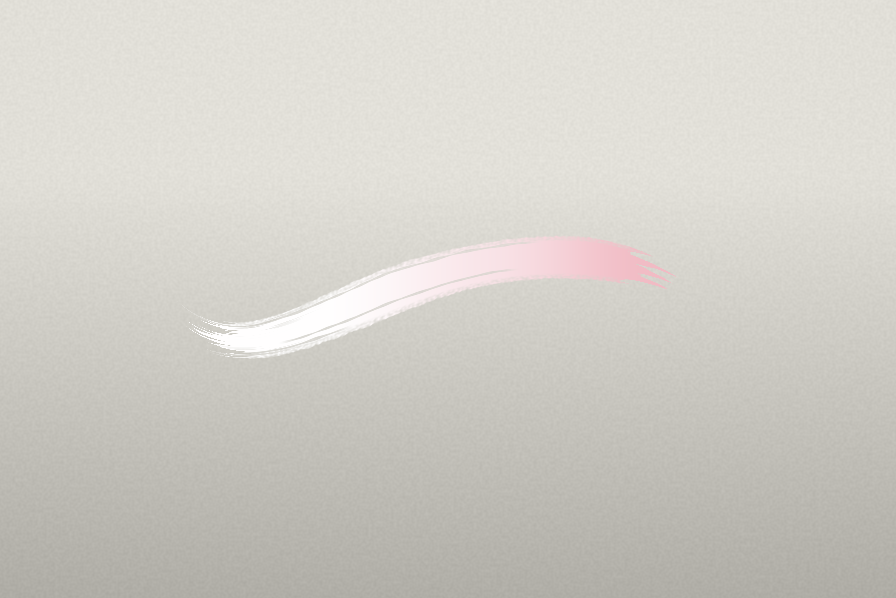
A WebGL 2 fragment shader for this background:

```glsl
#version 300 es
precision highp float;
// A white-to-pink dry brush stroke sweeping across grainy warm grey paper.

#define GRAIN_SCALE 210.0
#define GRAIN_AMOUNT 0.026
#define STROKE_CENTER -0.0078
#define STROKE_REACH 0.3711
#define HALF_WIDTH 0.0352
#define BRISTLES 8.0
#define RAGGEDNESS 0.22

uniform vec2 u_resolution;
out vec4 outColor;

const vec3 WHITE = vec3(1.0, 0.998, 0.998);
const vec3 BLUSH = vec3(0.972, 0.880, 0.898);
const vec3 ROSE = vec3(0.945, 0.735, 0.770);
const vec3 PAPER_TINT = vec3(0.0, -0.008, -0.036);

vec2 hashGradient(vec2 cell) {
  vec3 q = fract(cell.xyx * vec3(0.1031, 0.1030, 0.0973));
  q += dot(q, q.yzx + 33.33);
  float angle = 6.2832 * fract((q.x + q.y) * q.z);
  return vec2(cos(angle), sin(angle));
}

float gradientNoise(vec2 p) {
  vec2 i = floor(p), f = fract(p);
  vec2 w = f * f * f * (f * (f * 6.0 - 15.0) + 10.0);
  vec2 e = vec2(0.0, 1.0);
  float a = dot(hashGradient(i), f);
  float b = dot(hashGradient(i + e.yx), f - e.yx);
  float c = dot(hashGradient(i + e.xy), f - e.xy);
  float d = dot(hashGradient(i + e.yy), f - e.yy);
  return mix(mix(a, b, w.x), mix(c, d, w.x), w.y);
}

// Flat light above, steady falloff below, fine grain over all
vec3 paper(vec2 p) {
  float down = 1.0 - p.y;
  float light = 0.889 - 0.012 * smoothstep(0.27, 0.36, down);
  light -= 0.28 * max(down - 0.33, 0.0) + 0.014 * p.x * p.x;
  float grain = gradientNoise(p * GRAIN_SCALE)
              + 0.5 * gradientNoise(p * GRAIN_SCALE * 0.47 + 31.0);
  return light + PAPER_TINT + GRAIN_AMOUNT * grain;
}

// Height of the stroke's spine; t runs from -1 to 1 along it
float spine(float t) {
  float curve = 0.5385 + t * (0.1076 - t * (0.0541 + t * 0.0568));
  return curve - 0.0332 * (1.0 - t) * (1.0 - t * t) * (t * t - 0.09);
}

float halfWidth(float t) {
  float bulge = (t + 0.3) / 0.3;
  return HALF_WIDTH + 0.0068 * exp(-bulge * bulge)
       - 0.006 * smoothstep(0.6, 1.0, abs(t));
}

// Thin broken scratch along the stroke at the height v0
float scratch(float t, float v, float v0, float from, float to, float pixel) {
  float wander = 0.06 * gradientNoise(vec2(t * 6.0, v0 * 17.0));
  float width = 0.025 + 0.05 * gradientNoise(vec2(t * 13.0, v0 * 29.0));
  float line = 1.0 - smoothstep(width, width + pixel, abs(v - v0 - wander));
  float span = smoothstep(from, from + 0.1, t) * (1.0 - smoothstep(to - 0.1, to, t));
  return line * span;
}

// Paint coverage; v runs from -1 (lower edge) to 1 (upper edge)
float coverage(float t, float v, float pixel) {
  float bristle = gradientNoise(vec2(t * 2.5, v * BRISTLES + 3.0))
                + 0.5 * gradientNoise(vec2(t * 5.0, v * BRISTLES * 2.3));
  float speckle = gradientNoise(vec2(t * 60.0, v * 9.0));

  // Long edges: rough, with a thinner film outside
  float rough = 0.05 * gradientNoise(vec2(t * 16.0, sign(v) * 7.0)) + 0.04 * speckle;
  float body = 1.0 - smoothstep(1.0 - pixel, 1.0 + pixel, abs(v) + rough);
  float film = max(smoothstep(0.76, 0.86, v), smoothstep(0.72, 0.9, -v));
  body *= 1.0 - film * clamp(0.28 + 0.6 * speckle, 0.0, 0.7);

  // Frayed left start and three-pronged right tip
  float start = -1.06 + 0.12 * (1.0 - smoothstep(-0.9, 0.1, v));
  float prong = pow(0.5 + 0.5 * cos(12.566 * (v - 0.4)), 1.5);
  float tip = 0.89 + 0.15 * prong - 0.12 * v * v;
  float fray = RAGGEDNESS * bristle;
  body *= smoothstep(-0.012, 0.012, t - start + 1.3 * fray);
  body *= smoothstep(-0.010, 0.010, tip - t + 0.3 * fray);

  // Dry gaps near the start, then long scratches
  float dry = (1.0 - smoothstep(-0.9, -0.5, t)) * smoothstep(0.1, 0.8, abs(v + 0.1));
  body *= 1.0 - 0.75 * dry * smoothstep(0.12, 0.3, bristle);
  float gaps = scratch(t, v, 0.76, -0.95, 0.45, pixel);
  gaps = max(gaps, scratch(t, v, -0.45, -0.75, 0.35, pixel));
  gaps = max(gaps, scratch(t, v, -0.72, -0.95, -0.4, pixel));
  return body * (1.0 - 0.75 * gaps);
}

void main() {
  vec2 p = gl_FragCoord.xy / u_resolution.y;
  p.x -= 0.5 * u_resolution.x / u_resolution.y;
  vec3 color = paper(p);

  float t = (p.x - STROKE_CENTER) / STROKE_REACH;
  if (abs(t) < 1.25) {
    float width = halfWidth(t);
    float v = (p.y - spine(t)) / width;
    float pixel = 1.0 / (u_resolution.y * width);
    vec3 paint = mix(WHITE, BLUSH, smoothstep(-0.6, 0.4, t));
    paint = mix(paint, ROSE, smoothstep(0.2, 0.95, t));
    color = mix(color, paint, coverage(t, v, pixel));
  }
  outColor = vec4(color, 1.0);
}
```
